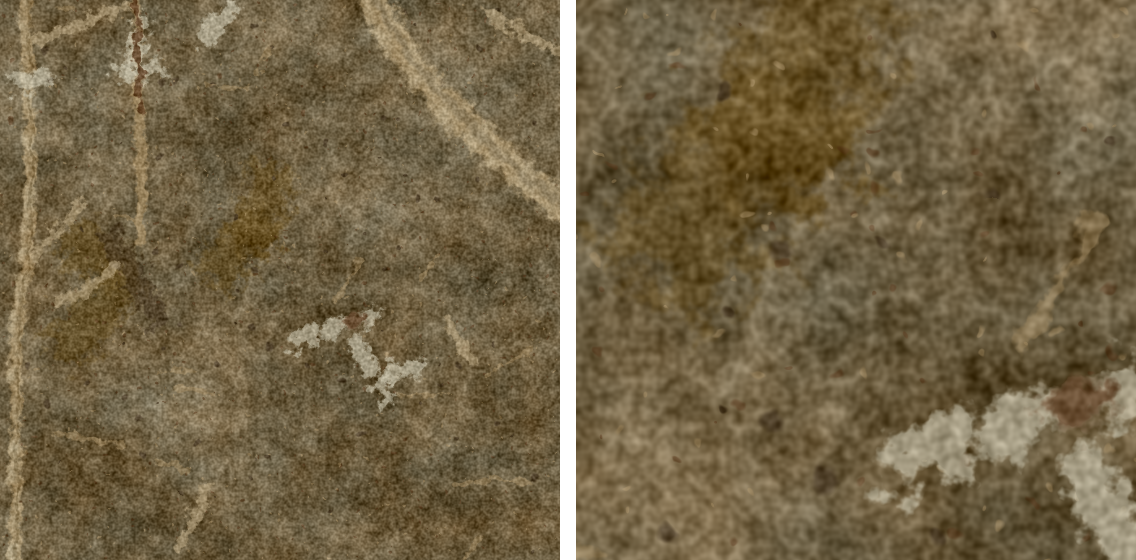
Left: the whole. Right: its middle third, enlarged.
Write a WebGL 2 fragment shader that draws this texture.

```glsl
#version 300 es
precision highp float;

uniform vec2 u_resolution;
out vec4 fragColor;

// Colours
const vec3 STONE = vec3(0.435, 0.378, 0.265);
const vec3 UMBER = vec3(0.27, 0.21, 0.13);
const vec3 OCHRE = vec3(0.37, 0.275, 0.085);
const vec3 RUST = vec3(0.34, 0.21, 0.10);
const vec3 TAN = vec3(0.66, 0.565, 0.405);
const vec3 CREAM = vec3(0.75, 0.69, 0.56);
const vec3 CHALK = vec3(0.75, 0.725, 0.635);

// Tone strengths and sizes
const float CLOUD_TONE = 0.13;
const float MOTTLE_TONE = 0.13;
const float GRAIN_TONE = 0.15;
const float WARP = 0.010;
const float BAND_HALF_WIDTH = 0.032;
const float VEIN_HALF_WIDTH = 0.013;
const int FAINT_SCRATCHES = 14;

// Main marks as segments: start xy, end xy
const vec4 CHIPS[7] = vec4[7](
    vec4(0.22, 0.87, 0.28, 0.88), vec4(0.25, 0.96, 0.24, 0.88),
    vec4(0.03, 0.85, 0.08, 0.86), vec4(0.53, 0.395, 0.66, 0.435),
    vec4(0.64, 0.385, 0.69, 0.29), vec4(0.69, 0.33, 0.74, 0.345),
    vec4(0.37, 0.93, 0.41, 0.98));
const vec4 SCRATCHES[6] = vec4[6](
    vec4(0.10, 0.455, 0.21, 0.52), vec4(0.06, 0.925, 0.22, 0.985),
    vec4(0.87, 0.975, 1.0, 0.91), vec4(0.05, 0.53, 0.15, 0.64),
    vec4(0.32, 0.02, 0.37, 0.13), vec4(0.80, 0.43, 0.84, 0.36));
const vec4 STAINS[4] = vec4[4](
    vec4(0.40, 0.53, 0.45, 0.58), vec4(0.46, 0.59, 0.48, 0.67),
    vec4(0.13, 0.39, 0.21, 0.49), vec4(0.15, 0.56, 0.20, 0.53));

vec2 hash2(vec2 p) {
    vec3 q = fract(p.xyx * vec3(0.1031, 0.1030, 0.0973));
    q += dot(q, q.yzx + 33.33);
    return fract((q.xx + q.yz) * q.zy);
}

float cornerSlope(vec2 cell, vec2 offset) {
    float angle = 6.2832 * hash2(cell).x;
    return dot(vec2(cos(angle), sin(angle)), offset);
}

float gradientNoise(vec2 p) {
    vec2 i = floor(p), f = fract(p), e = vec2(0.0, 1.0);
    vec2 u = f * f * f * (f * (f * 6.0 - 15.0) + 10.0);
    return mix(mix(cornerSlope(i, f), cornerSlope(i + e.yx, f - e.yx), u.x),
               mix(cornerSlope(i + e, f - e), cornerSlope(i + 1.0, f - 1.0), u.x), u.y);
}

float fbm(vec2 p) {
    float sum = 0.0, amplitude = 1.0;
    for (int i = 0; i < 4; i++) {
        sum += amplitude * gradientNoise(p);
        p = mat2(1.6, 1.2, -1.2, 1.6) * p + 17.3;
        amplitude *= 0.55;
    }
    return sum;
}

float segmentDistance(vec2 p, vec4 s) {
    vec2 d = s.zw - s.xy, v = p - s.xy;
    return length(v - d * clamp(dot(v, d) / dot(d, d), 0.0, 1.0));
}

// Soft coverage of a shape whose rim is broken up by noise
float ragged(float dist, float radius, float roughness) {
    return smoothstep(-0.15, 0.5, 1.0 - dist / radius + roughness);
}

// Sparse round specks, one candidate per cell
float specks(vec2 p, float scale, float density) {
    vec2 cell = floor(p * scale);
    vec2 centre = 0.3 + 0.4 * hash2(cell + 5.0), pick = hash2(cell + 71.0);
    float radius = mix(0.10, 0.28, pick.y);
    float d = length(fract(p * scale) - centre);
    return step(pick.x, density) * (1.0 - smoothstep(radius * 0.4, radius, d));
}

void main() {
    vec2 p = gl_FragCoord.xy / u_resolution;
    float mottle = fbm(p * 26.0), rough = fbm(p * 48.0 + 31.0);
    vec2 q = p + WARP * vec2(mottle, fbm(p * 24.0 + 9.0));
    float cloud = fbm(p * vec2(4.0, 5.5) + 3.0);
    float grain = gradientNoise(p * 115.0) + 0.8 * gradientNoise(p * 215.0 + 40.0);

    // Stone ground: cooler and lighter high up, browner low down
    vec3 colour = STONE + CLOUD_TONE * cloud + MOTTLE_TONE * mottle;
    colour += (p.y - 0.5) * vec3(0.025, 0.03, 0.035);
    colour += vec3(0.03, 0.0, -0.025) * fbm(p * 9.0 + 60.0);

    // Ochre stains and the dark smear across the left one
    for (int i = 0; i < 4; i++) {
        float stain = ragged(segmentDistance(q, STAINS[i]), 0.052, 0.7 * rough + 0.3 * mottle);
        colour = mix(colour, OCHRE + 0.12 * mottle, 0.55 * stain);
    }
    float smear = ragged(segmentDistance(q, vec4(0.20, 0.57, 0.28, 0.44)), 0.025, 1.2 * rough);
    colour = mix(colour, UMBER, 0.6 * smear);

    // Pits and pale flecks
    colour = mix(colour, UMBER, 0.75 * specks(q, 30.0, 0.10 + 0.12 * cloud));
    colour = mix(colour, RUST, 0.5 * specks(q + 0.37, 62.0, 0.13));
    colour = mix(colour, TAN, 0.5 * specks(q + 0.71, 75.0, 0.09));

    // Faint scattered scratches, mostly rising to the right
    for (int i = 0; i < FAINT_SCRATCHES; i++) {
        vec2 start = hash2(vec2(float(i), 12.0)), shape = hash2(vec2(float(i), 47.0));
        float angle = mix(-0.3, 1.1, shape.x);
        vec2 end = start + mix(0.03, 0.13, shape.y) * vec2(cos(angle), sin(angle));
        float scratch = ragged(segmentDistance(q, vec4(start, end)), 0.006, 1.3 * rough - 0.25);
        colour = mix(colour, TAN, 0.5 * scratch);
    }
    for (int i = 0; i < 6; i++) {
        float scratch = ragged(segmentDistance(q, SCRATCHES[i]), 0.012, 1.2 * rough - 0.1);
        colour = mix(colour, mix(TAN, CHALK, 0.3), 0.7 * scratch);
    }

    // Broad curved band with pale rims and a worn middle
    float drop = 1.0 - q.y, slope = 0.5 + 2.3 * drop;
    float across = (q.x - 0.665 - 0.5 * drop - 1.15 * drop * drop) / sqrt(1.0 + slope * slope);
    float band = ragged(abs(across), BAND_HALF_WIDTH, 0.55 * rough);
    float worn = 1.0 - smoothstep(0.002, 0.013, abs(across - 0.004 + 0.006 * rough));
    vec3 bandColour = mix(mix(TAN, CREAM, 0.5 + 0.6 * mottle), STONE + 0.07, 0.6 * worn);
    colour = mix(colour, bandColour, 0.85 * band);

    // Two upright veins, the shorter one rusty near its top
    float longX = 0.028 + 0.026 * smoothstep(0.35, 0.65, q.y) - 0.008 * smoothstep(0.7, 1.0, q.y);
    float longVein = ragged(abs(q.x - longX), VEIN_HALF_WIDTH, 0.7 * rough);
    float core = 1.0 - smoothstep(0.001, 0.004, abs(q.x - longX - 0.003));
    colour = mix(colour, mix(TAN, CREAM, 0.4 + mottle) - 0.13 * core, 0.8 * longVein);
    float shortVein = ragged(segmentDistance(q, vec4(0.243, 1.02, 0.252, 0.57)),
                             VEIN_HALF_WIDTH * 0.9, 0.8 * rough);
    colour = mix(colour, TAN, 0.75 * shortVein);

    // Chalky chips
    for (int i = 0; i < 7; i++) {
        float chip = ragged(segmentDistance(q, CHIPS[i]), 0.019, 1.3 * rough + 0.4 * mottle);
        colour = mix(colour, CHALK, 0.72 * chip);
    }
    float rust = ragged(segmentDistance(q, vec4(0.243, 1.0, 0.25, 0.80)), 0.007, 1.2 * rough);
    rust = max(rust, ragged(length(q - vec2(0.63, 0.425)), 0.020, rough));
    colour = mix(colour, RUST, 0.75 * rust);

    colour += GRAIN_TONE * grain;
    fragColor = vec4(clamp(colour, 0.0, 1.0), 1.0);
}
```
